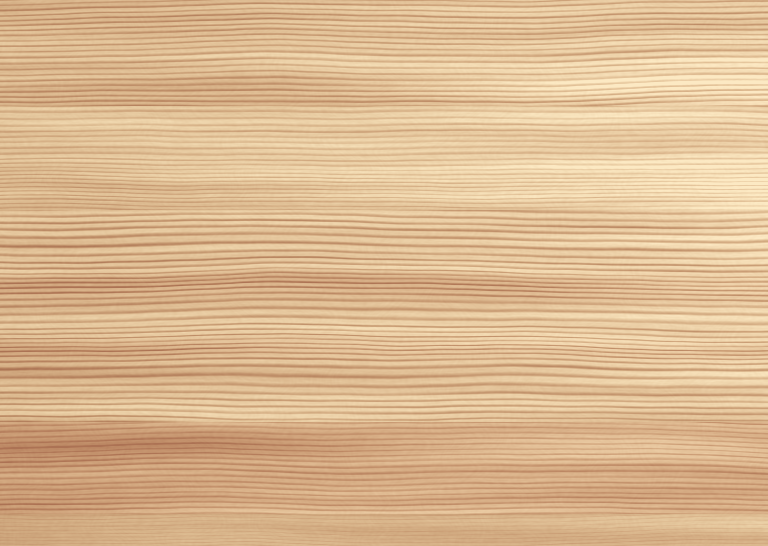
This texture is drawn by a WebGL 1 fragment shader. Its source:

```glsl
precision highp float;
// Pale softwood boards with fine, nearly horizontal growth rings and soft side light.
uniform vec2 u_resolution;

#define DARK_WOOD vec3(0.70, 0.51, 0.368)
#define PALE_WOOD vec3(0.967, 0.882, 0.728)
#define MID_SHIFT vec3(0.0, -0.004, -0.022)
#define RED_SHIFT vec3(0.006, -0.014, -0.006)
#define RING_BEND 0.020
#define RING_SPACING_JITTER 0.9
#define RING_CONTRAST 0.72
#define STREAK_STRENGTH 0.28
#define FIBRE_STRENGTH 0.07
#define RAY_STRENGTH 0.04
#define SEAM_DEPTH 0.10
#define SIDE_LIGHT 0.20

float hash(vec2 p) {
    vec3 q = fract(vec3(p.xyx) * vec3(0.1031, 0.1030, 0.0973));
    q += dot(q, q.yzx + 33.33);
    return fract((q.x + q.y) * q.z);
}

vec2 gradient(vec2 cell) {
    float angle = 6.2832 * hash(cell + 57.0);
    return vec2(cos(angle), sin(angle));
}

// Gradient noise, roughly -0.7 to 0.7
float noise(vec2 p) {
    vec2 i = floor(p);
    vec2 f = p - i;
    vec2 u = f * f * f * (f * (f * 6.0 - 15.0) + 10.0);
    float a = dot(gradient(i), f);
    float b = dot(gradient(i + vec2(1.0, 0.0)), f - vec2(1.0, 0.0));
    float c = dot(gradient(i + vec2(0.0, 1.0)), f - vec2(0.0, 1.0));
    float d = dot(gradient(i + 1.0), f - 1.0);
    return mix(mix(a, b, u.x), mix(c, d, u.x), u.y);
}

float bump(float x, float centre, float width) {
    float d = (x - centre) / width;
    return exp(-d * d);
}

// Board settings: rings per height, base tone, ring depth, redness
vec4 boardAt(float v, vec4 seams) {
    vec4 board = vec4(96.0, 0.75, 0.64, 0.2);
    board = mix(board, vec4(90.0, 0.78, 0.44, 0.0), step(seams.x, v));
    board = mix(board, vec4(75.0, 0.79, 0.76, 0.2), step(seams.y, v));
    board = mix(board, vec4(108.0, 0.52, 0.50, 1.0), step(seams.z, v));
    return mix(board, vec4(145.0, 0.52, 0.18, 0.2), step(seams.w, v));
}

// Narrow dark late wood, softer on one side, slightly varied from ring to ring
float ringLine(float phase, float x, float blur) {
    float id = floor(phase);
    float f = phase - id;
    float start = mix(0.22, 0.48, hash(vec2(id, 3.0)));
    float fall = max(0.26, blur);
    float line = smoothstep(start, 0.76, f) * (1.0 - smoothstep(1.0 - fall, 1.0, f));
    float strength = mix(0.75, 1.15, hash(vec2(id, 11.0)));
    return line * strength * (1.0 + 0.5 * noise(vec2(x * 3.0, id * 0.73)));
}

void main() {
    vec2 p = gl_FragCoord.xy / u_resolution.y;
    float x = p.x;
    float v = 1.0 - p.y;
    float across = gl_FragCoord.x / u_resolution.x;
    float pixel = 1.0 / u_resolution.y;

    // Boards and the seams between them
    vec4 seams = vec4(0.195, 0.385, 0.772, 0.942);
    vec4 board = boardAt(v, seams);
    vec4 seamDist = abs(v - seams);
    float nearest = min(min(seamDist.x, seamDist.y), min(seamDist.z, seamDist.w));
    float seam = 1.0 - smoothstep(0.0, 0.0016 + pixel, nearest);

    // Rings drift gently along the board
    float own = board.x * 0.37;
    float w = v + RING_BEND * noise(vec2(x * 1.4 + own, v * 2.2));
    w += 0.005 * noise(vec2(x * 4.0 + own, v * 9.0));
    w += 0.0012 * noise(vec2(x * 13.0, v * 30.0));

    // Denser rings low in the second board and in two redder bands of the third
    float second = step(seams.x, v) * step(v, seams.y);
    float middle = step(seams.y, v) * step(v, seams.z);
    float band = middle * (bump(w, 0.525, 0.025) + bump(w, 0.64, 0.022));
    float extraRings = smoothstep(0.485, 0.565, w) + smoothstep(0.60, 0.68, w);
    float phase = board.x * w + 2.0 * middle * extraRings;
    phase += 4.0 * second * smoothstep(0.27, 0.42, w);
    phase += RING_SPACING_JITTER * noise(vec2(own + x * 0.3, w * 16.0));
    float ring = ringLine(phase, x, board.x * pixel);

    // Broad streaks along the boards
    float streak = noise(vec2(x * 0.8 + own, w * 14.0))
                 + 0.9 * noise(vec2(x * 1.3, w * 42.0 + own));

    // Fibres along the grain and faint staggered rays across it
    float fibre = noise(vec2(x * 22.0, w * 260.0)) + 0.7 * noise(vec2(x * 95.0, w * 330.0));
    float ray = noise(vec2(x * 150.0 + 9.0 * noise(vec2(x * 7.0, v * 23.0)), v * 47.0));

    // Side light with a glow near the upper right
    float light = SIDE_LIGHT * (across - 0.5);
    light += 0.22 * bump(across, 1.0, 0.42) * bump(v, 0.28, 0.24);
    light -= 0.08 * bump(across, 0.0, 0.25) * smoothstep(0.3, 0.9, v);

    float tone = board.y + light - RING_CONTRAST * board.z * ring;
    tone += STREAK_STRENGTH * streak + FIBRE_STRENGTH * fibre + RAY_STRENGTH * ray;
    tone -= 0.14 * band + SEAM_DEPTH * seam;
    tone = clamp(tone, -0.12, 1.08);

    float redness = clamp(board.w + 0.5 * band + 0.5 * ring - 0.3 * streak, 0.0, 1.4);
    vec3 color = mix(DARK_WOOD, PALE_WOOD, tone);
    color += MID_SHIFT * 4.0 * tone * (1.0 - tone) + RED_SHIFT * redness;
    gl_FragColor = vec4(color, 1.0);
}
```
